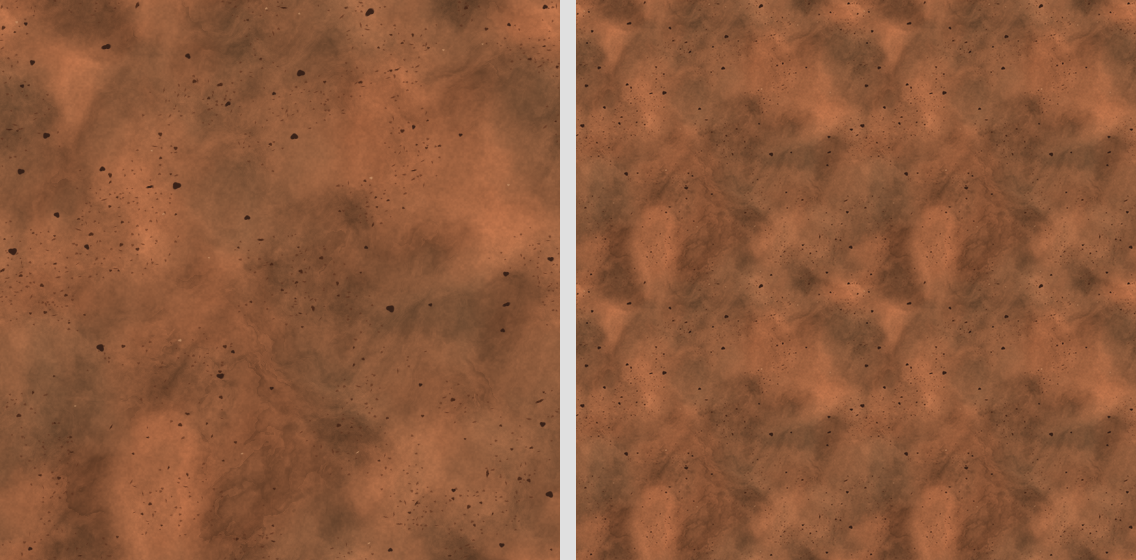
Left, the tile; right, the same tile 2 across and 2 down.
Give the GLSL for this texture, as a Shadertoy shader.

```glsl
#define MID_CLAY vec3(0.560, 0.353, 0.231)
#define TONE_AXIS vec3(0.43, 0.275, 0.190)
#define RUST_SHIFT vec3(0.050, -0.022, -0.030)
#define SPECK_COLOR vec3(0.19, 0.11, 0.08)
#define CRUMB_COLOR vec3(0.34, 0.18, 0.11)
#define FLECK_COLOR vec3(0.80, 0.60, 0.43)
#define PATCH_FREQ 7.0
#define WARP 0.08
#define GRAIN 0.055

// Integer hash: three random values per lattice cell
vec3 hash3(vec2 cell, float seed) {
    uvec3 v = uvec3(ivec3(vec3(cell, seed))) * 1664525u + 1013904223u;
    v.x += v.y * v.z; v.y += v.z * v.x; v.z += v.x * v.y;
    v ^= v >> 16u;
    v.x += v.y * v.z; v.y += v.z * v.x; v.z += v.x * v.y;
    return vec3(v >> 8u) / 16777216.0;
}

// Value noise that wraps after a whole number of cells
float noise(vec2 p, vec2 period, float seed) {
    vec2 i = floor(p), f = p - i;
    f = f * f * f * (f * (f * 6.0 - 15.0) + 10.0);
    vec2 a = mod(i, period), b = mod(i + 1.0, period);
    return mix(mix(hash3(a, seed).x, hash3(vec2(b.x, a.y), seed).x, f.x),
               mix(hash3(vec2(a.x, b.y), seed).x, hash3(b, seed).x, f.x), f.y);
}

float fbm(vec2 uv, vec2 freq, float gain, float seed) {
    float sum = 0.0, amp = 1.0, total = 0.0;
    for (int i = 0; i < 6; i++) {
        sum += amp * noise(uv * freq, freq, seed + float(i));
        total += amp;
        amp *= gain;
        freq *= 2.0;
    }
    return sum / total;
}

// Scattered ragged grains, denser where the cluster noise is high
float specks(vec2 uv, float cells, float radius, float density, float clumping, float seed) {
    float cover = 0.0, edge = 0.8 / iResolution.y;
    vec2 home = floor(uv * cells);
    for (int y = -1; y <= 1; y++)
    for (int x = -1; x <= 1; x++) {
        vec2 cell = home + vec2(x, y), id = mod(cell, cells);
        vec3 place = hash3(id, seed), shape = hash3(id, seed + 1.0);
        float cluster = noise(id / cells * 11.0, vec2(11.0), 70.0);
        float chance = density * mix(1.0, 3.0 * smoothstep(0.4, 0.85, cluster), clumping);
        if (place.z > chance) continue;
        vec2 d = uv - (cell + 0.15 + 0.7 * place.xy) / cells;
        float angle = 0.7 + (shape.x - 0.5) * 2.2;
        float c = cos(angle), s = sin(angle);
        d = vec2(c * d.x + s * d.y, c * d.y - s * d.x);
        float stretch = 1.0 + 1.3 * pow(shape.y, 5.0);
        float r = radius * mix(0.4, 1.0, shape.z * shape.z);
        float bend = atan(d.y, d.x);
        r *= 1.0 + 0.14 * sin(2.0 * bend + 6.3 * shape.x) + 0.14 * sin(3.0 * bend + 6.3 * shape.y);
        float dist = length(d * vec2(1.0 / stretch, sqrt(stretch))) - r;
        cover = max(cover, 1.0 - smoothstep(-edge, edge + 0.0005, dist));
    }
    return cover;
}

void mainImage(out vec4 fragColor, in vec2 fragCoord) {
    vec2 uv = fragCoord / iResolution.xy;

    // Cloudy patches, bent by wrapping noise
    vec2 bend = vec2(fbm(uv, vec2(5.0), 0.55, 10.0), fbm(uv, vec2(5.0), 0.55, 20.0)) - 0.5;
    vec2 warped = uv + 2.0 * WARP * bend;
    float tone = 1.05 * (fbm(warped, vec2(PATCH_FREQ), 0.48, 30.0) - 0.5);
    float rust = fbm(warped + 0.37, vec2(6.0), 0.45, 40.0) - 0.5;
    float shade = smoothstep(0.08, -0.14, tone);

    // Diagonal brushed smears, strongest in the dark patches
    vec2 diagonal = vec2(warped.x + warped.y, warped.y - warped.x);
    float smear = fbm(diagonal + 0.4 * bend.yx, vec2(7.0, 13.0), 0.65, 50.0) - 0.5;
    tone += smear * mix(0.25, 0.55, shade);

    // Strokes with one crisp side that fade out on the other
    float stroke = fbm(warped + 0.2 * bend.yx, vec2(6.0, 8.0), 0.5, 100.0) - 0.5;
    float crisp = smoothstep(0.03, 0.045, stroke) * smoothstep(0.15, 0.04, stroke);
    tone -= 0.13 * crisp * shade * smoothstep(-0.02, 0.12, rust + 0.5 * smear);

    // Rough soil, in drifts
    float drift = noise(uv * 11.0, vec2(11.0), 70.0);
    float soil = fbm(uv + 0.05 * bend, vec2(60.0), 0.75, 110.0) - 0.5;
    tone += soil * mix(0.06, 0.26, smoothstep(0.3, 0.8, drift));

    vec3 color = MID_CLAY + TONE_AXIS * tone + RUST_SHIFT * (rust + 0.3 * tone);

    // Fine dusty grain
    float grain = noise(uv * 300.0, vec2(300.0), 60.0) + noise(uv * 160.0, vec2(160.0), 61.0) - 1.0;
    color *= 1.0 + GRAIN * grain;

    // Crumbs, dark grains and a few pale flecks
    color = mix(color, CRUMB_COLOR, 0.6 * specks(uv, 120.0, 0.0019, 0.08, 1.0, 80.0));
    color = mix(color, CRUMB_COLOR * 0.75, 0.85 * specks(uv, 44.0, 0.0032, 0.09, 0.9, 84.0));
    color = mix(color, SPECK_COLOR, 0.92 * specks(uv, 14.0, 0.0064, 0.17, 0.3, 88.0));
    color = mix(color, FLECK_COLOR, 0.7 * specks(uv, 20.0, 0.0024, 0.04, 0.5, 92.0));

    fragColor = vec4(clamp(color, 0.0, 1.0), 1.0);
}
```
